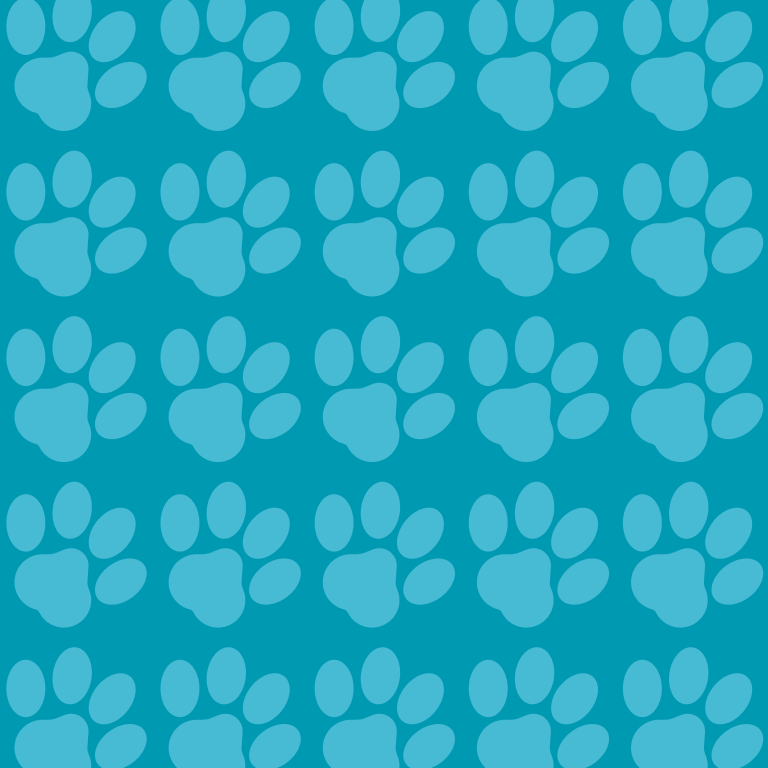
A Shadertoy shader for this pattern:

```glsl
// Flat paw prints on a regular grid, pale blue on teal.
// Each print is a union of four tilted ellipses (toes) and a three-lobed pad,
// evaluated as a signed distance inside a repeated cell.

const vec3 TEAL = vec3(0.00, 0.60, 0.70);
const vec3 PALE_BLUE = vec3(0.28, 0.73, 0.83);

const float PAWS_SCALE = 11.52;               // paw units per canvas height
const vec2 GRID_CENTER = vec2(0.501, 0.493);  // a print's centre on the canvas
const vec2 CELL = vec2(2.312, 2.483);         // grid pitch in paw units
const vec2 TOE_RADII = vec2(0.292, 0.43);

// Toe centre (xy) and clockwise tilt in radians (z)
const vec3 TOES[4] = vec3[4](
    vec3(-0.760, 0.480, 0.00),
    vec3(-0.065, 0.670, 0.14),
    vec3( 0.535, 0.325, 0.67),
    vec3( 0.665, -0.400, 0.94)
);

float circleDistance(vec2 p, vec2 center, float radius) {
    return length(p - center) - radius;
}

float capsuleDistance(vec2 p, vec2 a, vec2 b, float radius) {
    vec2 pa = p - a;
    vec2 ba = b - a;
    float t = clamp(dot(pa, ba) / dot(ba, ba), 0.0, 1.0);
    return length(pa - ba * t) - radius;
}

// First-order ellipse distance, guarded near its centre
float ellipseDistance(vec2 p, vec2 radii) {
    float k = max(length(p / radii), 0.01);
    float slope = max(length(p / (radii * radii)), 0.01);
    return k * (k - 1.0) / slope;
}

vec2 rotateClockwise(vec2 axis, float angle) {
    float c = cos(angle);
    float s = sin(angle);
    return vec2(c * axis.x - s * axis.y, s * axis.x + c * axis.y);
}

float smoothUnion(float a, float b, float blend) {
    float h = max(blend - abs(a - b), 0.0) / blend;
    return min(a, b) - 0.25 * h * h * blend;
}

float padDistance(vec2 p) {
    float left = circleDistance(p, vec2(-0.51, -0.41), 0.42);
    float upper = capsuleDistance(p, vec2(-0.08, -0.16), vec2(-0.10, -0.45), 0.26);
    float lower = circleDistance(p, vec2(-0.19, -0.68), 0.41);
    return smoothUnion(smoothUnion(left, upper, 0.20), lower, 0.04);
}

float pawDistance(vec2 p) {
    float d = padDistance(p);
    for (int i = 0; i < 4; i++) {
        vec2 toePoint = rotateClockwise(p - TOES[i].xy, TOES[i].z);
        d = min(d, ellipseDistance(toePoint, TOE_RADII));
    }
    return d;
}

// Wrap into one cell centred on the origin
vec2 repeatCell(vec2 p, vec2 size) {
    return (fract(p / size + 0.5) - 0.5) * size;
}

void mainImage(out vec4 fragColor, in vec2 fragCoord) {
    vec2 uv = fragCoord / iResolution.y;
    vec2 p = repeatCell((uv - GRID_CENTER) * PAWS_SCALE, CELL);

    // Edge softened over about one pixel
    float pixel = PAWS_SCALE / iResolution.y;
    float coverage = clamp(0.5 - pawDistance(p) / pixel, 0.0, 1.0);

    fragColor = vec4(mix(TEAL, PALE_BLUE, coverage), 1.0);
}
```
